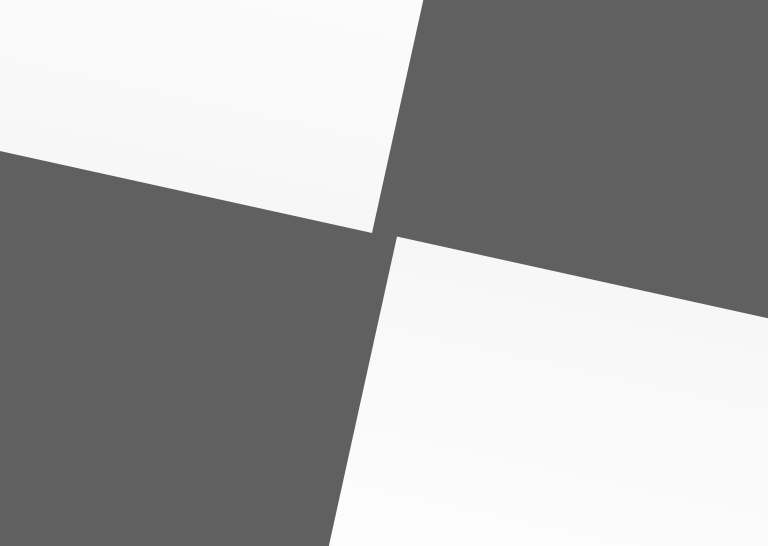
Write a WebGL 1 fragment shader that draws this background.

```glsl
precision highp float;
// Two tilted pale panels facing each other corner to corner on flat grey.

uniform vec2 u_resolution;

// Lengths are in canvas heights, measured from the canvas centre.
const float TILT = 0.2168;
const vec2 UPPER_CORNER = vec2(-0.0220, 0.0733);
const vec2 LOWER_CORNER = vec2(0.0238, 0.0668);
const vec3 GREY = vec3(0.378);
const vec3 PANEL_DIM = vec3(0.968);
const vec3 PANEL_BRIGHT = vec3(0.990);
const float FADE_LENGTH = 0.55;

// Position in the tilted frame: x runs along the panel's long edge.
vec2 tilted(vec2 p) {
  float c = cos(TILT);
  float s = sin(TILT);
  return vec2(c * p.x - s * p.y, s * p.x + c * p.y);
}

// Smooth coverage of the quadrant where both coordinates are positive.
float quadrant(vec2 q, float pixel) {
  vec2 edge = clamp(q / pixel + 0.5, 0.0, 1.0);
  return edge.x * edge.y;
}

// Panel brightening with depth behind its inner edge.
vec3 panelColor(float depth) {
  return mix(PANEL_DIM, PANEL_BRIGHT, clamp(depth / FADE_LENGTH, 0.0, 1.0));
}

void main() {
  float pixel = 1.0 / u_resolution.y;
  vec2 p = (gl_FragCoord.xy - 0.5 * u_resolution) * pixel;

  // Flip each panel's axes so that its interior is positive.
  vec2 upper = tilted(p - UPPER_CORNER) * vec2(-1.0, 1.0);
  vec2 lower = tilted(p - LOWER_CORNER) * vec2(1.0, -1.0);

  vec3 color = GREY;
  color = mix(color, panelColor(upper.y), quadrant(upper, pixel));
  color = mix(color, panelColor(lower.y), quadrant(lower, pixel));
  gl_FragColor = vec4(color, 1.0);
}
```
